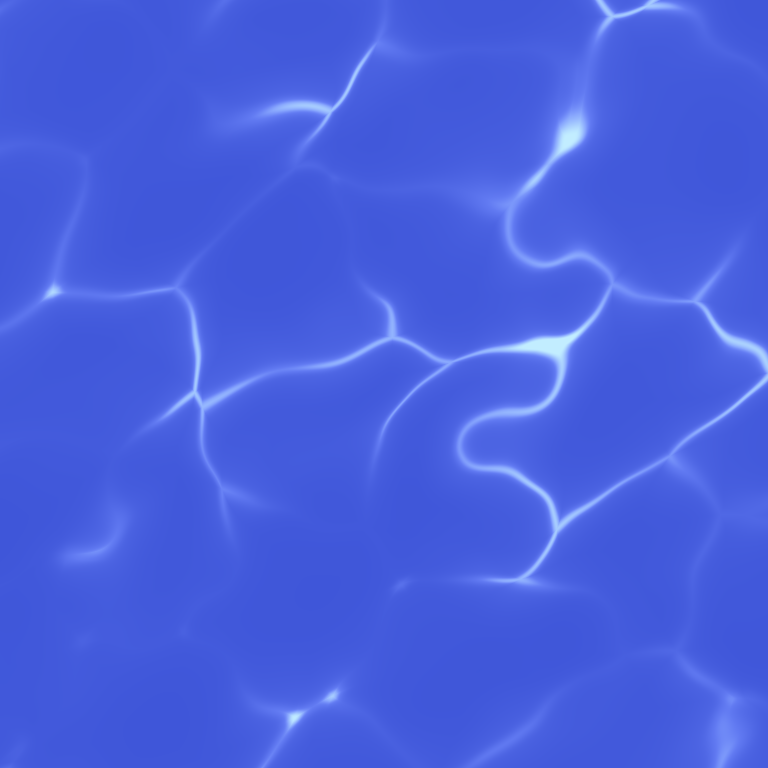
A WebGL 1 fragment shader for this texture:

```glsl
precision highp float;

uniform vec2 u_resolution;

const vec3 DEEP_BLUE = vec3(0.245, 0.335, 0.848);
const vec3 LIT_BLUE = vec3(0.44, 0.54, 0.99);
const vec3 GLINT = vec3(0.76, 0.93, 1.0);

vec2 hash2(vec2 cell) {
    vec3 q = fract(cell.xyx * vec3(0.1031, 0.1030, 0.0973));
    q += dot(q, q.yzx + 33.33);
    return fract((q.xx + q.yz) * q.zy);
}

vec2 noise2(vec2 p) {
    vec2 cell = floor(p);
    vec2 f = fract(p);
    vec2 s = f * f * f * (f * (f * 6.0 - 15.0) + 10.0);
    vec2 low = mix(hash2(cell), hash2(cell + vec2(1.0, 0.0)), s.x);
    vec2 high = mix(hash2(cell + vec2(0.0, 1.0)), hash2(cell + 1.0), s.x);
    return mix(low, high, s.y);
}

// Distances to the three nearest scattered points, in rising order
vec3 nearestThree(vec2 p, float jitter) {
    vec2 cell = floor(p);
    vec3 nearest = vec3(8.0);
    for (int y = -1; y <= 1; y++) {
        for (int x = -1; x <= 1; x++) {
            vec2 neighbor = cell + vec2(float(x), float(y));
            vec2 point = neighbor + 0.5 + jitter * (hash2(neighbor) - 0.5);
            float d = distance(p, point);
            if (d < nearest.x) nearest = vec3(d, nearest.xy);
            else if (d < nearest.y) nearest = vec3(nearest.x, d, nearest.y);
            else nearest.z = min(nearest.z, d);
        }
    }
    return nearest;
}

// Cells slightly stretched along a rising diagonal
vec2 stretch(vec2 uv, vec2 along, vec2 cellCount) {
    vec2 across = vec2(-along.y, along.x);
    return vec2(dot(uv, along), dot(uv, across)) * cellCount;
}

// Bends straight cell borders into flowing curves
vec2 bend(vec2 p) {
    return p + 0.55 * (noise2(p * 1.3 + 7.0) - 0.5)
             + 0.16 * (noise2(p * 3.1 + 19.0) - 0.5);
}

// Light gathered along cell borders: a soft halo, a line and a rare glint
float filament(float d, float strength) {
    float width = mix(0.075, 0.034, strength);
    float halo = 0.40 * strength * exp(-d / 0.15);
    float line = exp(-d * d / (width * width));
    return halo + line * (0.34 * strength * strength + 0.5 * pow(strength, 6.0));
}

// Small bright spots where borders meet
float spot(float d, float strength) {
    return strength * (0.22 * exp(-d / 0.13) + 0.6 * exp(-d * d / 0.006));
}

vec3 waterColor(float light) {
    vec3 color = mix(DEEP_BLUE, LIT_BLUE, clamp(light, 0.0, 1.0));
    return mix(color, GLINT, smoothstep(0.65, 1.6, light));
}

void main() {
    vec2 uv = gl_FragCoord.xy / u_resolution.y;
    vec2 p = stretch(uv, vec2(0.77, 0.64), vec2(4.0, 4.9)) + 11.0;
    vec3 nearest = nearestThree(bend(p), 0.72);

    // Uneven brightness lets filaments fade in and out
    vec2 variation = noise2(p * 1.3 + 31.0);
    float lineStrength = mix(0.12, 1.0, smoothstep(0.15, 0.95, variation.x));
    float spotStrength = smoothstep(0.5, 0.95, variation.y);

    float light = filament(0.6 * (nearest.y - nearest.x), lineStrength);
    light += spot(nearest.z - nearest.x, spotStrength);
    light += 0.06 * noise2(p * 1.7 + 53.0).x;

    gl_FragColor = vec4(waterColor(light), 1.0);
}
```
